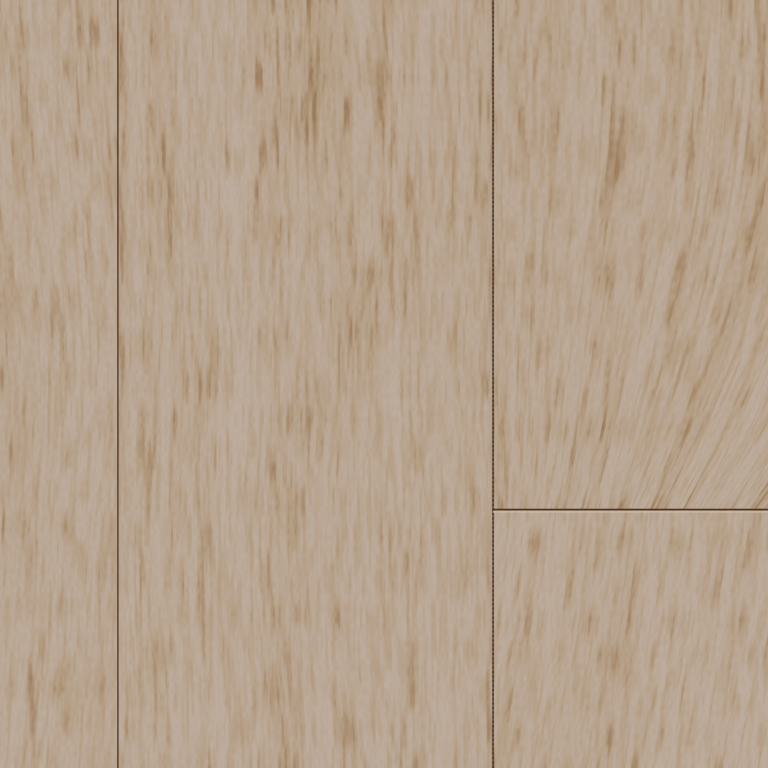
This texture is drawn by a Shadertoy shader. Its source:

```glsl
// Pale oak floor: three wide upright planks, the right one split by an end joint.
// Each board bends its own grain coordinates, then stretched value noise along
// them gives growth rings, fine pores and broad tone; thin seams go on top.

const vec3 LIGHT_WOOD = vec3(0.742, 0.676, 0.618);
const vec3 TAN_WOOD   = vec3(0.700, 0.610, 0.508);
const vec3 DARK_WOOD  = vec3(0.610, 0.485, 0.355);
const vec3 SEAM_COLOR = vec3(0.300, 0.195, 0.135);
const vec3 EDGE_LIGHT = vec3(0.790, 0.720, 0.640);

const float FIRST_SEAM  = 0.1535;  // left edge of the middle plank
const float PLANK_WIDTH = 0.4885;
const float JOINT_Y     = 0.3365;  // end joint in the right column
const float SEAM_HALF   = 0.0010;
const float DASH_COUNT  = 170.0;   // fine notches along the right seam

const vec2 PORE_SCALE  = vec2(185.0, 20.0);
const vec2 HAIR_SCALE  = vec2(290.0, 27.0);
const vec2 RING_SCALE  = vec2(75.0, 2.2);
const vec2 BROAD_SCALE = vec2(10.0, 1.3);
const vec2 FINE_SCALE  = vec2(370.0, 130.0);
const float HEART_X    = 0.425;    // axis of the figure in the middle plank
const float FAN        = 0.72;     // spread of the curved fibres

float hash(vec2 p) {
    return fract(sin(dot(p, vec2(127.1, 311.7))) * 43758.5453);
}

float noise(vec2 p) {
    vec2 cell = floor(p), f = fract(p);
    f = f * f * (3.0 - 2.0 * f);
    return mix(mix(hash(cell), hash(cell + vec2(1, 0)), f.x),
               mix(hash(cell + vec2(0, 1)), hash(cell + vec2(1, 1)), f.x), f.y);
}

float fbm(vec2 p) {
    float sum = 0.0, amplitude = 0.533;
    for (int i = 0; i < 4; i++) {
        sum += amplitude * noise(p);
        p = p * 2.03 + 17.3;
        amplitude *= 0.5;
    }
    return sum;
}

// Soft elliptical spot, 1 at its centre
float spot(vec2 p, vec2 centre, vec2 radius) {
    vec2 d = (p - centre) / radius;
    return exp(-dot(d, d));
}

// Coordinates across and along the fibres of the board under p
vec2 grainSpace(vec2 p, float column, bool lowerBoard) {
    float wobble = 0.012 * (noise(p * vec2(5.0, 3.5) + column * 9.0) - 0.5);
    vec2 g = vec2(p.x + wobble, p.y);
    if (column < 0.0) {
        g.x -= 0.018 * sin(p.y * 4.0);
    } else if (column < 1.0) {
        float heart = spot(p, vec2(HEART_X, p.y), vec2(0.07, 1.0));
        g.x += 0.016 * heart * (noise(vec2(p.x * 12.0, p.y * 6.0)) - 0.5);
    } else if (lowerBoard) {
        g.x -= 0.13 * p.y;
    } else {
        // Fibres fan out to the right and straighten upwards
        float rise = (p.y - JOINT_Y) / (1.0 - JOINT_Y);
        float fan = 1.0 + FAN * (1.0 - (1.0 - rise) * (1.0 - rise));
        g.x = 1.45 * (g.x - FIRST_SEAM - PLANK_WIDTH) / fan;
    }
    return g;
}

// Darkness of the wood, 0 light to 1 dark
float woodTone(vec2 p, float column, bool lowerBoard) {
    float board = column + (lowerBoard ? 5.0 : 0.0);
    vec2 g = grainSpace(p, column, lowerBoard) + board * vec2(3.17, 7.31);
    float pores = smoothstep(0.42, 0.95, noise(g * PORE_SCALE));
    float hairs = smoothstep(0.35, 0.95, noise(g * HAIR_SCALE + 31.7));
    float rings = noise(g * RING_SCALE);
    float broad = fbm(g * BROAD_SCALE);
    float fine = noise(g * FINE_SCALE) - 0.5;
    float tone = 0.36 * pores * (0.35 + rings) + 0.27 * hairs
               + 0.20 * rings * rings + 0.24 * broad + 0.22 * fine - 0.06;

    if (column == 0.0) {
        // Ragged flecks and two denser knots along the heart
        float heart = spot(p, vec2(HEART_X, p.y), vec2(0.075, 1.0));
        float flecks = heart * smoothstep(0.48, 0.8, fbm(p * vec2(30.0, 8.0)));
        float knots = spot(p, vec2(0.445, 0.595), vec2(0.022, 0.032))
                    + spot(p, vec2(0.400, 0.455), vec2(0.030, 0.042));
        tone += (0.24 * flecks + 0.24 * knots) * (0.3 + 0.5 * rings + 0.6 * hairs);
    } else if (column > 0.0 && !lowerBoard) {
        tone += 0.14 * smoothstep(0.70, 1.0, p.x) * (0.2 + rings);
    }
    return clamp(tone, 0.0, 1.0);
}

// Smoothed coverage of a line at signed distance d
float line(float d, float halfWidth, float pixel) {
    return clamp((halfWidth - abs(d)) / pixel + 0.5, 0.0, 1.0)
         * min(1.0, 2.0 * halfWidth / pixel);
}

void mainImage(out vec4 fragColor, in vec2 fragCoord) {
    vec2 p = fragCoord / iResolution.xy;
    vec2 pixel = 1.0 / iResolution.xy;
    float column = floor((p.x - FIRST_SEAM) / PLANK_WIDTH);
    bool lowerBoard = column > 0.0 && p.y < JOINT_Y;

    float tone = woodTone(p, column, lowerBoard);
    vec3 color = mix(LIGHT_WOOD, TAN_WOOD, min(tone * 2.0, 1.0));
    color = mix(color, DARK_WOOD, max(tone * 2.0 - 1.0, 0.0));

    // Upright seams; the right one is notched and has a pale bevel
    float leftD = p.x - FIRST_SEAM, rightD = leftD - PLANK_WIDTH;
    float notch = 0.76 + 0.14 * sin(p.y * DASH_COUNT * 6.28318);
    color = mix(color, EDGE_LIGHT, 0.4 * line(rightD - 0.0035, 0.0012, pixel.x));
    color *= 1.0 - 0.08 * exp(-abs(rightD) / 0.003);
    color = mix(color, SEAM_COLOR, 0.85 * line(leftD, SEAM_HALF, pixel.x));
    color = mix(color, SEAM_COLOR, notch * line(rightD, SEAM_HALF * 1.2, pixel.x));

    // End joint with a lit lower edge
    float inRight = step(0.0, rightD), jointD = p.y - JOINT_Y;
    color = mix(color, EDGE_LIGHT, 0.8 * inRight * line(jointD + 0.003, 0.0012, pixel.y));
    color = mix(color, SEAM_COLOR, inRight * line(jointD, SEAM_HALF * 1.1, pixel.y));
    fragColor = vec4(color, 1.0);
}
```
